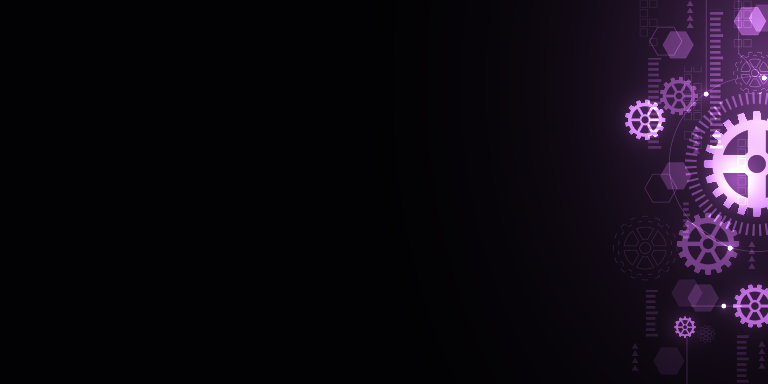
Give the GLSL for this background, as a Shadertoy shader.

```glsl
// Violet machine panel: glowing gears, hexagons and gauges on the right, fading to black.

// Unit: canvas height; x runs to 2.0 at the right edge.
const vec3 BASE = vec3(0.006, 0.005, 0.011);
const vec3 VIOLET = vec3(0.87, 0.47, 1.0);
const vec3 WHITENING = vec3(0.2, 0.65, 0.2);
const vec2 GLOW_CENTER = vec2(2.0, 0.78);
const float GLOW_PEAK = 0.5;
const float GLOW_FALLOFF = 3.5;
const vec2 HUB = vec2(1.971, 0.573);
const float ORBIT_RADIUS = 0.228;
const float HAIRLINE = 0.0009;
const float TAU = 6.28318;

// Gears and hexagons: center, radius, light (negative light draws an outline).
const vec4 GEARS[9] = vec4[9](
    vec4(HUB, 0.138, 0.6), vec4(1.680, 0.688, 0.053, 0.65),
    vec4(1.768, 0.750, 0.050, 0.35), vec4(1.844, 0.365, 0.081, 0.35),
    vec4(1.680, 0.354, 0.083, -0.16), vec4(1.784, 0.148, 0.028, 0.6),
    vec4(1.966, 0.203, 0.057, 0.6), vec4(1.966, 0.810, 0.055, -0.35),
    vec4(1.839, 0.130, 0.022, -0.14));
const vec4 HEXAGONS[9] = vec4[9](
    vec4(1.734, 0.893, 0.042, -0.3), vec4(1.766, 0.883, 0.040, 0.33),
    vec4(1.953, 0.945, 0.042, 0.45), vec4(1.990, 0.953, 0.040, 0.25),
    vec4(1.721, 0.510, 0.042, -0.25), vec4(1.760, 0.542, 0.040, 0.26),
    vec4(1.789, 0.237, 0.040, 0.13), vec4(1.831, 0.224, 0.040, 0.2),
    vec4(1.742, 0.060, 0.040, 0.1));
// Boxes: left, bottom, width, height.
const vec4 RULERS[5] = vec4[5](
    vec4(1.688, 0.609, 0.034, 0.24), vec4(1.849, 0.610, 0.034, 0.365),
    vec4(1.779, 0.375, 0.018, 0.10), vec4(1.682, 0.120, 0.031, 0.125),
    vec4(1.919, 0.0, 0.031, 0.13));
const vec4 GRIDS[4] = vec4[4](
    vec4(1.664, 0.878, 0.05, 0.125), vec4(1.779, 0.610, 0.05, 0.216),
    vec4(1.909, 0.875, 0.05, 0.125), vec4(1.919, 0.440, 0.03, 0.20));
const vec2 ARROWS[5] = vec2[5](vec2(1.797, 0.927), vec2(1.958, 0.30),
    vec2(1.984, 0.04), vec2(1.654, 0.035), vec2(1.813, 0.60));
const vec4 WIRES[6] = vec4[6](
    vec4(1.839, 1.0, 1.839, 0.755), vec4(1.924, 1.0, 1.924, 0.86),
    vec4(1.924, 0.86, 1.99, 0.797), vec4(1.901, 0.354, 1.80, 0.42),
    vec4(1.80, 0.203, 1.93, 0.203), vec4(1.789, 0.12, 1.789, 0.0));
const vec2 NODES[4] = vec2[4](vec2(1.839, 0.755), vec2(1.901, 0.354),
    vec2(1.99, 0.797), vec2(1.885, 0.203));

float pixel;

float fill(float d) { return clamp(0.5 - d / pixel, 0.0, 1.0); }
float stroke(float d) { return fill(abs(d) - HAIRLINE); }
float hash(vec2 c) { return fract(sin(dot(c, vec2(12.99, 78.23))) * 4375.5); }

float boxDist(vec2 p, vec2 halfSize) {
    vec2 q = abs(p) - halfSize;
    return max(q.x, q.y);
}

float hexDist(vec2 p, float r) {
    p = abs(p);
    return max(p.y, dot(p, vec2(0.866, 0.5))) - 0.866 * r;
}

float segmentDist(vec2 p, vec2 a, vec2 b) {
    vec2 ab = b - a;
    return length(p - a - ab * clamp(dot(p - a, ab) / dot(ab, ab), 0.0, 1.0));
}

float gearDist(vec2 p, float r) {
    float d = length(p), angle = atan(p.y, p.x);
    float teeth = floor(10.0 + 75.0 * r);
    float tooth = smoothstep(-0.35, 0.35, cos(angle * teeth));
    float spokes = r > 0.1 ? 4.0 : 6.0;
    float spokeWidth = r > 0.1 ? 0.17 : 0.07;
    float fold = (fract(angle * spokes / TAU + 0.5) - 0.5) * TAU / spokes;
    float holes = max(abs(d - 0.47 * r) - 0.19 * r, spokeWidth * r - abs(d * sin(fold)));
    return max(max(d - r * mix(0.84, 1.0, tooth), -holes), 0.17 * r - d);
}

void mainImage(out vec4 fragColor, in vec2 fragCoord) {
    pixel = 1.0 / iResolution.y;
    vec2 p = fragCoord * pixel;
    p.x += 2.0 - iResolution.x * pixel; // anchor to the right edge

    // Ambient glow also sets the strength of the small details.
    float ambient = GLOW_PEAK * exp(-GLOW_FALLOFF * length((p - GLOW_CENTER) * vec2(1.0, 0.7)));
    float light = max(ambient - 0.012, 0.0);
    float detail = 0.07 + 0.8 * ambient;

    // Rulers with every fourth mark full width
    for (int i = 0; i < 5; i++) {
        vec4 b = RULERS[i];
        vec2 q = p - b.xy;
        float row = floor(q.y / 0.0145);
        float width = b.z * (mod(row, 4.0) < 1.0 ? 1.0 : 0.8);
        float mark = (abs(fract(q.y / 0.0145) - 0.5) - 0.24) * 0.0145;
        light += detail * fill(max(boxDist(q - 0.5 * vec2(width, b.w), 0.5 * vec2(width, b.w)), mark));
    }
    // Grids of hollow squares, some left out
    for (int i = 0; i < 4; i++) {
        vec4 b = GRIDS[i];
        vec2 q = (p - b.xy) / 0.025;
        float inside = fill(boxDist(p - b.xy - 0.5 * b.zw, 0.5 * b.zw));
        float square = boxDist(fract(q) - 0.5, vec2(0.38)) * 0.025;
        light += 0.6 * detail * inside * stroke(square) * step(0.2, hash(floor(q) + float(i)));
    }
    // Stacked arrowheads
    for (int i = 0; i < 5; i++) {
        vec2 q = p - ARROWS[i];
        q.y -= 0.019 * clamp(floor(q.y / 0.019), 0.0, 3.0);
        light += detail * fill(max(-q.y, 0.8 * (abs(q.x) + 0.6 * q.y - 0.009)));
    }
    // Hexagons
    for (int i = 0; i < 9; i++) {
        vec4 h = HEXAGONS[i];
        float d = hexDist(p - h.xy, h.z);
        light += h.w < 0.0 ? -h.w * stroke(d) : h.w * (0.8 * fill(d) + 0.3 * stroke(d));
    }
    // Tick ring and orbit around the largest gear
    vec2 q = p - HUB;
    float r = length(q);
    float tick = (abs(fract(atan(q.y, q.x) * 64.0 / TAU) - 0.5) - 0.16) * TAU * r / 64.0;
    light += 0.35 * fill(max(abs(r - 0.172) - 0.015, tick)) + 0.25 * stroke(r - ORBIT_RADIUS);

    // Gears with halos
    for (int i = 0; i < 9; i++) {
        vec4 g = GEARS[i];
        float d = gearDist(p - g.xy, g.z);
        float halo = exp(-max(length(p - g.xy) - 0.8 * g.z, 0.0) / 0.022);
        light += g.w < 0.0 ? -g.w * stroke(d) : g.w * fill(d) + 0.35 * g.w * g.w * halo;
    }
    light += 0.3 * exp(-300.0 * dot(p - vec2(1.92, 0.53), p - vec2(1.92, 0.53)));

    // Wires and bright nodes
    for (int i = 0; i < 6; i++)
        light += 0.3 * stroke(segmentDist(p, WIRES[i].xy, WIRES[i].zw));
    for (int i = 0; i < 4; i++) {
        float d = length(p - NODES[i]);
        light += 1.2 * fill(d - 0.006) + 0.25 * exp(-d / 0.012);
    }

    vec3 color = BASE + VIOLET * min(light, 1.0) + WHITENING * smoothstep(0.75, 1.4, light);
    fragColor = vec4(min(color, 1.0), 1.0);
}
```
